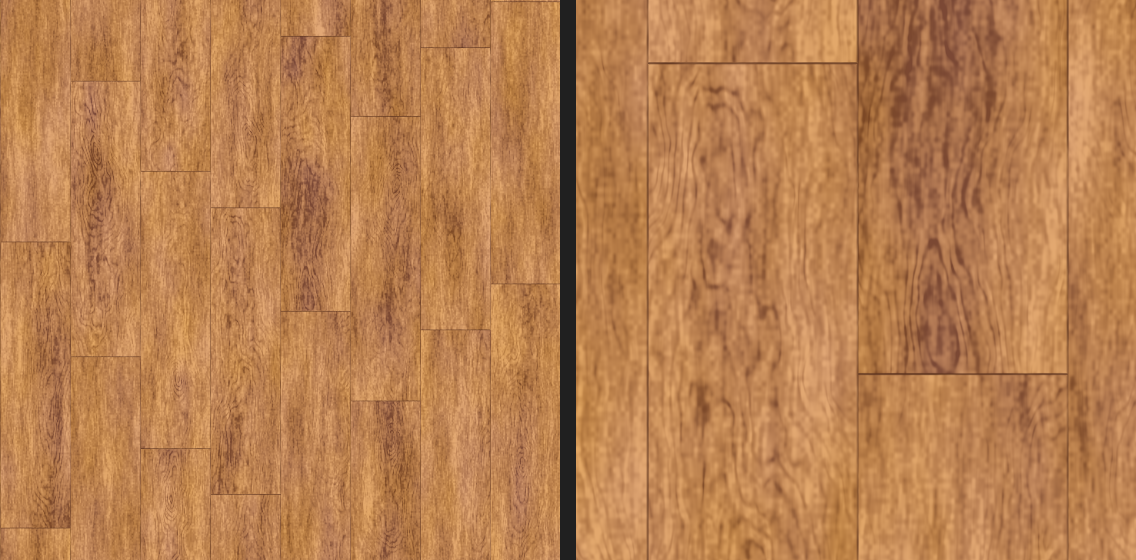
Left: the whole. Right: its middle third, enlarged.
Give the GLSL for this texture, as a WebGL 2 fragment shader.

```glsl
#version 300 es
precision highp float;
// Oak plank floor: eight staggered columns with cathedral grain, knots and thin dark seams.

uniform vec2 u_resolution;
out vec4 fragColor;

const float COLUMNS = 8.0;
const float PLANK_LENGTH = 0.5;
const float SEAM_HALF_WIDTH = 0.0006;

const vec3 DEEP_BROWN = vec3(0.48, 0.28, 0.16);
const vec3 MID_OAK = vec3(0.72, 0.49, 0.295);
const vec3 PALE_OAK = vec3(0.89, 0.66, 0.43);
const vec3 SEAM_BROWN = vec3(0.36, 0.20, 0.12);

// Lower and upper end joint of each column
const vec2 JOINTS[8] = vec2[8](
  vec2(0.057, 0.568), vec2(0.363, 0.855), vec2(0.199, 0.694), vec2(0.117, 0.629),
  vec2(0.444, 0.935), vec2(0.284, 0.792), vec2(0.411, 0.915), vec2(0.493, 0.997));

// Per plank: heart position across, figure strength, knot height (negative for none)
const vec3 FIGURE[16] = vec3[16](
  vec3(0.70, 0.8, -1.0), vec3(0.50, 0.1, -1.0), vec3(0.35, 1.0, 0.74), vec3(0.50, 0.2, 0.10),
  vec3(0.50, 0.6, 0.25), vec3(0.50, 0.8, 0.82), vec3(0.40, 1.0, -1.0), vec3(0.50, 0.7, 0.26),
  vec3(0.30, 0.9, -1.0), vec3(0.85, 0.6, -1.0), vec3(0.65, 0.7, 0.77), vec3(0.50, 0.7, 0.83),
  vec3(0.40, 0.6, -1.0), vec3(0.90, 0.7, -1.0), vec3(0.50, 0.1, -1.0), vec3(0.45, 0.7, 0.35));

// Integer hash of a lattice cell, 0 to 1
float hash(vec2 cell) {
  uvec2 q = uvec2(ivec2(cell)) * uvec2(1597u, 3813u);
  uint h = (q.x ^ (q.y * 7919u)) * 74779u;
  h = (h ^ (h >> 15)) * 48271u;
  h = (h ^ (h >> 13)) * 69621u;
  return float((h ^ (h >> 16)) & 65535u) / 65535.0;
}

float noise(vec2 p) {
  vec2 cell = floor(p);
  vec2 f = fract(p);
  f = f * f * (3.0 - 2.0 * f);
  float low = mix(hash(cell), hash(cell + vec2(1, 0)), f.x);
  float high = mix(hash(cell + vec2(0, 1)), hash(cell + vec2(1, 1)), f.x);
  return mix(low, high, f.y);
}

float fbm(vec2 p) {
  float sum = 0.0;
  float amplitude = 0.5;
  for (int i = 0; i < 4; i++) {
    sum += amplitude * noise(p);
    p = p * 2.03 + 17.0;
    amplitude *= 0.5;
  }
  return sum / 0.9375;
}

float bell(float d, float radius) {
  return exp(-d * d / (radius * radius));
}

// Thin line whose edges soften over about one pixel
float line(float d, float halfWidth, float pixel) {
  return 1.0 - smoothstep(halfWidth - 0.8 * pixel, halfWidth + 0.8 * pixel, d);
}

// Wood colour at a point on one plank, in canvas units from its lower left corner
vec3 oak(vec2 p, vec3 figure, float id) {
  vec2 seed = vec2(37.0, 53.0) * (id + 1.0);
  float warp = fbm(p * vec2(26.0, 11.0) + seed) - 0.5;
  float sway = noise(vec2(p.y * 9.0, id * 5.0)) - 0.5;
  float across = p.x - figure.x / COLUMNS + 0.025 * sway;

  // Nested growth rings, bent around the knot
  bool hasKnot = figure.z > 0.0;
  float apex = PLANK_LENGTH * (hasKnot ? figure.z : hash(vec2(id, 7.0)));
  float knotDistance = length(vec2(across, 0.75 * (p.y - apex)) + 0.02 * warp);
  float knot = hasKnot ? bell(knotDistance, 0.02) : 0.0;
  float radius = length(vec2(across, 0.15 * (p.y - apex)));
  float phase = 165.0 * (radius - 0.018 * knot + 0.045 * warp);
  float rings = pow(0.5 + 0.5 * cos(6.2832 * phase), 2.5);
  rings *= 1.0 - smoothstep(0.4, 0.85, fwidth(phase));
  rings *= 0.25 + 1.1 * noise(p * vec2(150.0, 110.0) + seed.yx);

  // Broad patches, long streaks, short pores and fine flecks
  vec2 grain = p + vec2(0.012 * warp, 0.0);
  float patches = fbm(grain * vec2(30.0, 6.0) + seed.yx) - 0.5;
  float streaks = fbm(grain * vec2(130.0, 10.0) + seed) - 0.5;
  float pores = noise(grain * vec2(430.0, 85.0) + seed) - 0.5;
  float flecks = noise(p * vec2(390.0, 330.0) + seed) - 0.5;
  float heart = figure.y * bell(across + 0.03 * warp, 0.026);
  heart *= smoothstep(0.25, 0.8, noise(vec2(p.y * 13.0, id * 9.0 + 3.0)) + 0.1);

  float plankTone = 0.12 * (hash(vec2(id, 3.0)) - 0.5) - 0.08 * (1.0 - figure.y);
  float figured = figure.y * (0.3 + 0.7 * bell(across, 0.045));
  float tone = 0.655 + plankTone + 0.62 * patches + 0.5 * streaks;
  tone += 0.29 * pores + 0.25 * flecks;
  tone -= 0.20 * heart + 0.34 * figured * rings + 0.14 * knot * (0.5 + rings);
  tone = clamp(tone, 0.0, 1.0);

  // Yellow and rosy drifts in hue
  vec3 colour = mix(DEEP_BROWN, MID_OAK, smoothstep(-0.05, 0.56, tone));
  colour = mix(colour, PALE_OAK, smoothstep(0.43, 1.02, tone));
  float hue = fbm(p * vec2(24.0, 9.0) + seed + 91.0) - 0.5 - 0.3 * heart;
  return colour + hue * vec3(0.01, 0.0, -0.12);
}

void main() {
  vec2 p = gl_FragCoord.xy / u_resolution;
  float pixel = 1.0 / min(u_resolution.x, u_resolution.y);

  // Find the column, then the plank; the upper plank wraps to the bottom
  float x = fract(p.x - 0.001) * COLUMNS;
  int column = int(x);
  vec2 joints = JOINTS[column];
  bool upper = p.y < joints.x || p.y > joints.y;
  int plank = column * 2 + (upper ? 1 : 0);
  float height = fract(p.y - (upper ? joints.y : joints.x));
  vec3 colour = oak(vec2(fract(x) / COLUMNS, height), FIGURE[plank], float(plank));

  // Thin seams, worn and broken along the long sides
  float sideDistance = min(fract(x), 1.0 - fract(x)) / COLUMNS;
  float endDistance = min(abs(p.y - joints.x), abs(p.y - joints.y));
  float sideWear = 0.25 + 0.5 * noise(vec2(p.y * 70.0, floor(x + 0.5)));
  float endWear = 0.6 + 0.3 * noise(vec2(p.x * 90.0, height));
  float seam = max(sideWear * line(sideDistance, SEAM_HALF_WIDTH, pixel),
                   endWear * line(endDistance, SEAM_HALF_WIDTH, pixel));
  fragColor = vec4(mix(colour, SEAM_BROWN, seam), 1.0);
}
```
